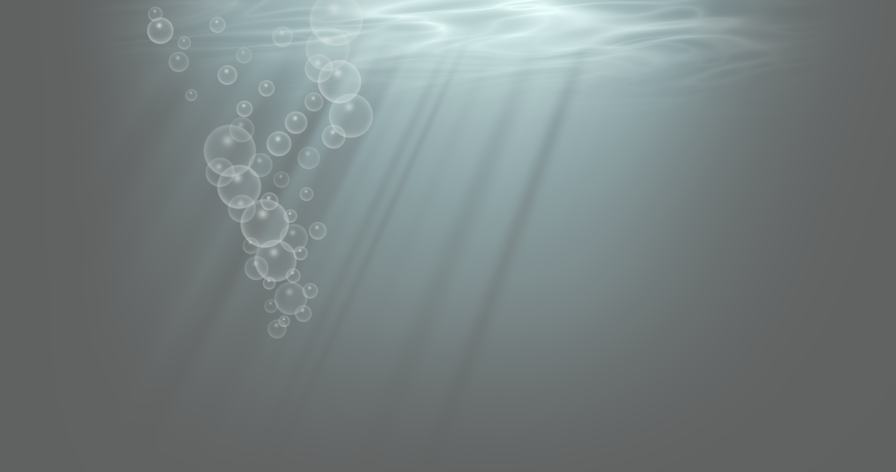
Write a WebGL 2 fragment shader that draws this background.

```glsl
#version 300 es
precision highp float;

uniform vec2 u_resolution;
out vec4 outColor;

const vec3 MURK = vec3(0.378, 0.384, 0.382);
const vec3 TEAL = vec3(0.555, 0.640, 0.650);
const vec3 BRIGHT = vec3(0.770, 0.865, 0.865);
const vec3 FOAM = vec3(0.90, 0.93, 0.92);
const int BUBBLE_COUNT = 46;

float hash(vec2 p) {
    vec3 q = fract(p.xyx * 0.1031);
    q += dot(q, q.yzx + 33.33);
    return fract((q.x + q.y) * q.z);
}

float noise(vec2 p) {
    vec2 cell = floor(p);
    vec2 f = fract(p);
    f = f * f * (3.0 - 2.0 * f);
    float low = mix(hash(cell), hash(cell + vec2(1.0, 0.0)), f.x);
    float high = mix(hash(cell + vec2(0.0, 1.0)), hash(cell + 1.0), f.x);
    return mix(low, high, f.y);
}

float bell(float x, float center, float width) {
    float k = (x - center) / width;
    return exp(-k * k);
}

// Broad light falling from the surface, softer on the left side
float waterGlow(float x, float depth) {
    float offset = x - (1.06 - 0.12 * depth);
    float width = offset < 0.0 ? 0.66 : 0.47;
    float across = exp(-pow(abs(offset) / width, 2.3));
    float down = 1.2 * exp(-1.95 * depth) * (1.0 - smoothstep(0.55, 1.15, depth));
    return across * min(down, 0.98) * smoothstep(0.06, 0.45, x);
}

// Slanted shadows fanning out from a source far above the canvas
float shaftShade(float x, float depth) {
    float slope = (x - 2.40) / (depth + 3.03);
    float fine = noise(vec2(slope * 150.0, depth * 0.8));
    float broad = noise(vec2(slope * 46.0, 7.0 + depth * 0.5));
    float leftSide = 1.0 - smoothstep(-0.53, -0.43, slope);
    float shade = (0.12 + 0.30 * leftSide) * broad + (0.04 + 0.16 * leftSide) * fine;
    shade += 0.24 * bell(slope, -0.371, 0.006) + 0.17 * bell(slope, -0.405, 0.009);
    shade += 0.15 * bell(slope, -0.453, 0.003) + 0.15 * bell(slope, -0.464, 0.004);
    shade += 0.30 * bell(slope, -0.530, 0.008);
    shade *= 1.0 - smoothstep(-0.36, -0.31, slope);
    return shade * smoothstep(0.02, 0.28, depth);
}

// Thin wavering crests just below the surface
float surfaceRipples(float x, float depth) {
    vec2 q = vec2(x * 5.0, depth * 32.0 + x * 3.0);
    q += 1.8 * vec2(noise(q * 0.6), noise(q * 0.7 + 19.0));
    float crest = 1.0 - abs(2.0 * noise(q) - 1.0);
    float detail = 1.0 - abs(2.0 * noise(q * 1.9 + 5.0) - 1.0);
    float ripple = 0.65 * crest * crest + 0.35 * detail * detail;
    float span = smoothstep(0.10, 0.95, x) * (1.0 - smoothstep(1.45, 1.80, x));
    return (ripple - 0.25) * span * exp(-pow(depth / 0.13, 2.0));
}

// Coverage of one glassy bubble: pale body, lit rim and a highlight
float bubble(vec2 offset, float radius, float pixel) {
    float dist = length(offset);
    vec2 q = offset / radius;
    float k = min(dist / radius, 1.0);
    float disc = 1.0 - smoothstep(radius - pixel, radius + pixel, dist);
    float rim = pow(k, 7.0) * (0.30 + 0.13 * abs(q.x + q.y));
    float lowerGlow = 0.13 * k * k * smoothstep(0.1, -0.9, q.y);
    vec2 h = q - vec2(-0.08, 0.40);
    float highlight = 0.65 * exp(-dot(h, h) * 26.0);
    return disc * min(0.09 + rim + lowerGlow + highlight, 0.9);
}

// Column of bubbles that narrows as it goes deeper
vec3 addBubbles(vec3 color, vec2 p, float pixel) {
    for (int i = 0; i < BUBBLE_COUNT; i++) {
        float id = float(i);
        float t = (id + 0.5) / float(BUBBLE_COUNT);
        float h = hash(vec2(id, 3.7));
        float depth = 0.025 + 0.68 * pow(t, 1.1);
        float left = mix(0.31, 0.59, t);
        float right = mix(0.81, 0.66, t);
        float x = mix(left, right, fract(id * 0.618 + 0.2 * h));
        float size = i % 5 == 1 ? mix(0.040, 0.057, h) : mix(0.012, 0.031, h);
        size *= mix(1.0, 0.65, smoothstep(0.52, 0.65, depth));
        float opacity = mix(0.45, 0.95, hash(vec2(id, 11.3)));
        float cover = bubble(p - vec2(x, 1.0 - depth), size, pixel);
        color = mix(color, FOAM, cover * opacity);
    }
    return color;
}

void main() {
    vec2 p = gl_FragCoord.xy / u_resolution.y;
    float pixel = 1.0 / u_resolution.y;
    float depth = 1.0 - p.y;

    // Water and shafts
    float light = waterGlow(p.x, depth) * (1.0 - shaftShade(p.x, depth));
    vec3 color = mix(MURK, TEAL, min(light * 2.0, 1.0));
    color = mix(color, BRIGHT, max(light * 2.0 - 1.0, 0.0));

    // Surface and bubbles
    color += surfaceRipples(p.x, depth) * vec3(0.25, 0.23, 0.22);
    color = addBubbles(color, p, pixel);
    outColor = vec4(clamp(color, 0.0, 1.0), 1.0);
}
```
